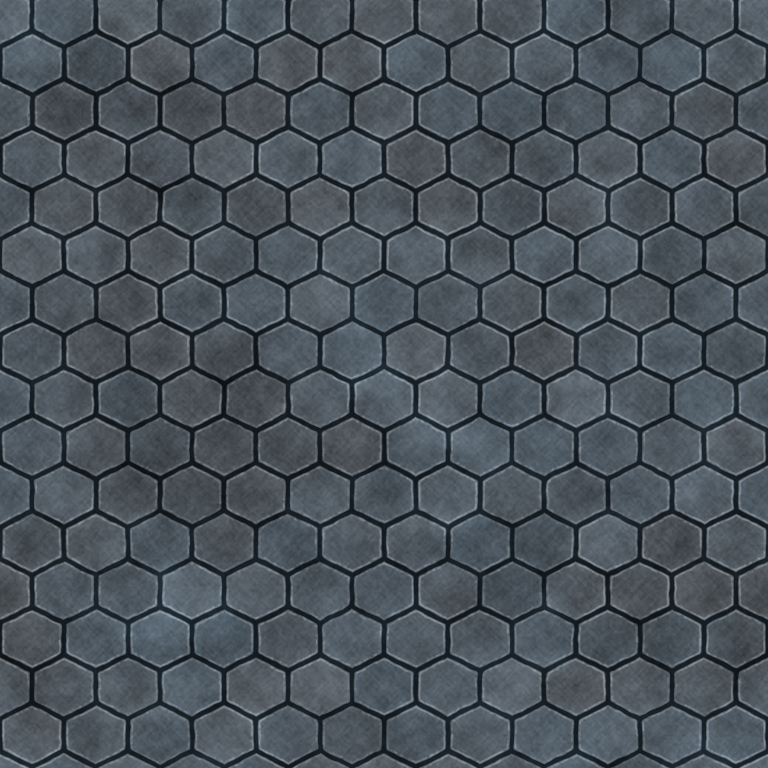
Give the GLSL for this pattern, as a Shadertoy shader.

```glsl
#define COLUMNS 12.0
#define ROWS 16.0
#define ROW_SHIFT 0.69
#define GROOVE_HALF 0.034
#define RIM_OFFSET 0.060
#define RIM_WIDTH 0.015
#define RIM_LIGHT 0.15
#define GRAIN 0.22
#define STAIN 0.34
#define STONE vec3(0.312, 0.345, 0.374)
#define GROOVE_COLOR vec3(0.088, 0.118, 0.140)

float hash(vec2 p) {
    vec3 q = fract(p.xyx * 0.1031);
    q += dot(q, q.yzx + 33.33);
    return fract((q.x + q.y) * q.z);
}

// Value noise whose lattice wraps after freq cells
float noise(vec2 uv, vec2 freq, float seed) {
    vec2 p = uv * freq;
    vec2 i = floor(p);
    vec2 f = fract(p);
    f = f * f * (3.0 - 2.0 * f);
    vec2 a = mod(i, freq) + seed;
    vec2 b = mod(i + 1.0, freq) + seed;
    return mix(mix(hash(a), hash(vec2(b.x, a.y)), f.x),
               mix(hash(vec2(a.x, b.y)), hash(b), f.x), f.y);
}

float fbm(vec2 uv, float freq, float seed) {
    float sum = 0.0;
    float weight = 0.533;
    for (int octave = 0; octave < 4; octave++) {
        sum += weight * noise(uv, vec2(freq), seed);
        freq *= 2.0;
        seed += 17.0;
        weight *= 0.5;
    }
    return sum;
}

// Inner distance to the border of a pointy-top hexagon, one unit wide and tall
float hexInset(vec2 p) {
    p = abs(p);
    float side = 0.5 - p.x;
    float slant = (1.0 - p.x - 2.0 * p.y) / sqrt(5.0);
    float blend = max(0.03 - abs(side - slant), 0.0);
    return min(side, slant) - blend * blend / 0.12;
}

// Returns the wrapped tile index in xy and the inner border distance in z
vec3 hexTile(vec2 uv) {
    vec2 p = vec2(uv.x * COLUMNS, uv.y * ROWS - ROW_SHIFT);
    vec3 best = vec3(0.0, 0.0, -1.0);
    for (int k = 0; k < 2; k++) {
        float row = floor(p.y) + float(k);
        float shift = 0.5 * mod(row + 1.0, 2.0);
        float column = floor(p.x - shift + 0.5);
        float inset = hexInset(vec2(p.x - shift - column, (p.y - row) * 0.75));
        if (inset > best.z)
            best = vec3(mod(column, COLUMNS), mod(row, ROWS), inset);
    }
    return best;
}

void mainImage(out vec4 fragColor, in vec2 fragCoord) {
    vec2 uv = fragCoord / iResolution.xy;
    float pixel = COLUMNS / min(iResolution.x, iResolution.y);

    // Slightly uneven tile outlines
    vec2 wobble = vec2(noise(uv, vec2(72.0), 3.0), noise(uv, vec2(72.0), 91.0)) - 0.5;
    vec3 tile = hexTile(uv + wobble * 0.0014);
    float inset = tile.z + (noise(uv, vec2(150.0), 41.0) - 0.5) * 0.010;

    // Broad stains, cloudy wear and fine grain
    float broad = fbm(uv, 5.0, 7.0) - 0.5;
    float cloud = fbm(uv, 28.0, 53.0) - 0.5;
    float grain = 0.6 * noise(uv, vec2(260.0), 11.0)
                + 0.4 * noise(uv, vec2(400.0), 29.0) - 0.5;
    vec2 diagonal = vec2(uv.x + uv.y, uv.y - uv.x);
    float scratch = noise(diagonal, vec2(46.0, 250.0), 67.0)
                  + noise(diagonal, vec2(250.0, 46.0), 37.0) - 1.0;

    // Tone and warmth of each tile
    float tone = hash(tile.xy + 5.0) - 0.5;
    float warmth = hash(tile.xy + 71.0) * 0.6 + 0.2 - broad;
    float light = 1.0 + 0.13 * tone + STAIN * broad + 0.46 * cloud
                + GRAIN * grain + 0.10 * scratch;
    light += 0.05 * (1.0 - smoothstep(0.05, 0.22, inset));
    vec3 stone = STONE * light
               * mix(vec3(0.95, 1.0, 1.025), vec3(1.04, 0.995, 0.975), clamp(warmth, 0.0, 1.0));

    // Worn pale rim
    float fromRim = (inset - RIM_OFFSET) / max(RIM_WIDTH, pixel * 0.6);
    float rimWear = smoothstep(0.22, 0.80, fbm(uv, 22.0, 83.0) + 0.5 * grain);
    stone += RIM_LIGHT * (0.25 + rimWear) * exp(-fromRim * fromRim);

    // Dark grooves with varying depth
    vec3 groove = GROOVE_COLOR * (1.0 + 0.9 * cloud + 0.8 * broad + 0.3 * grain);
    float soft = max(0.011, pixel * 0.6);
    float face = smoothstep(GROOVE_HALF - soft, GROOVE_HALF + soft, inset);
    fragColor = vec4(clamp(mix(groove, stone, face), 0.0, 1.0), 1.0);
}
```
